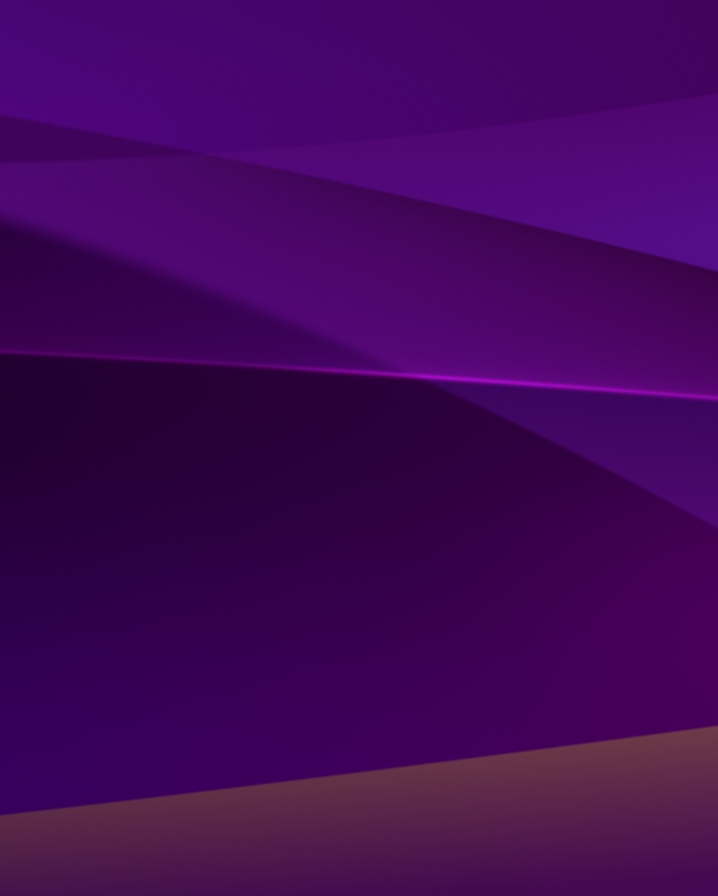
Reproduce this background procedurally as a WebGL 2 fragment shader.

```glsl
#version 300 es
precision highp float;

uniform vec2 u_resolution;
out vec4 fragColor;

// Depth below a gently bent edge; y is measured down from the top.
float below(vec2 p, float start, float slope, float bend) {
  return p.y - (start + slope * p.x + bend * p.x * p.x);
}

// Soft coverage of the side where d is positive.
float cover(float d, float softness) {
  float w = max(softness, 0.8 / u_resolution.y);
  return smoothstep(-w, w, d);
}

// Blend of four corner colours.
vec3 corners(vec3 topLeft, vec3 topRight, vec3 lowLeft, vec3 lowRight, vec2 q) {
  q = clamp(q, 0.0, 1.0);
  return mix(mix(topLeft, topRight, q.x), mix(lowLeft, lowRight, q.x), q.y);
}

void main() {
  vec2 p = gl_FragCoord.xy / u_resolution;
  p.y = 1.0 - p.y;

  float ribbonTop = below(p, 0.128, 0.145, 0.03);
  float sheet = below(p, 0.182, -0.02, -0.058);
  float ribbonLow = below(p, 0.243, 0.25, 0.097);
  float crease = below(p, 0.393, 0.04, 0.012);
  float floorEdge = below(p, 0.91, -0.092, -0.008);

  // Upper backdrop and the bright sheet rising to the right
  vec3 color = corners(vec3(0.28, 0.02, 0.45), vec3(0.26, 0.01, 0.36),
                       vec3(0.31, 0.02, 0.49), vec3(0.26, 0.01, 0.37), vec2(p.x, p.y / 0.13));
  vec3 sheetColor = corners(vec3(0.32, 0.03, 0.48), vec3(0.31, 0.02, 0.43),
                            vec3(0.33, 0.03, 0.50), vec3(0.33, 0.05, 0.53), vec2(p.x, sheet / 0.15));
  color = mix(color, sheetColor, cover(sheet, 0.002));

  // Broad ribbon, shaded under its upper edge
  vec3 ribbon = corners(vec3(0.30, 0.03, 0.44), vec3(0.25, 0.01, 0.30),
                        vec3(0.32, 0.03, 0.47), vec3(0.32, 0.02, 0.43),
                        vec2(p.x, ribbonTop / 0.16));
  ribbon *= 1.0 - 0.13 * exp(-max(ribbonTop, 0.0) / 0.03) * smoothstep(0.1, 0.5, p.x);
  ribbon = mix(vec3(0.25, 0.01, 0.36), ribbon, cover(sheet, 0.003));
  color = mix(color, ribbon, cover(ribbonTop, 0.0025));

  // Shadow fold on the left, blurred where it starts
  vec3 fold = corners(vec3(0.17, 0.0, 0.25), vec3(0.20, 0.01, 0.31),
                      vec3(0.22, 0.0, 0.30), vec3(0.24, 0.01, 0.36),
                      vec2(p.x / 0.55, (p.y - 0.26) / 0.14));
  float foldSoftness = mix(0.016, 0.003, smoothstep(0.25, 0.75, p.x));
  float foldCover = cover(ribbonLow, foldSoftness);
  color = mix(color, fold, foldCover);

  // Underside of the crease: violet wedge over the deep field
  vec3 wedge = mix(vec3(0.23, 0.02, 0.36), vec3(0.31, 0.03, 0.44),
                   clamp(crease / 0.14, 0.0, 1.0));
  vec3 deep = corners(vec3(0.13, 0.0, 0.19), vec3(0.20, 0.0, 0.26),
                      vec3(0.21, 0.0, 0.36), vec3(0.28, 0.0, 0.35),
                      vec2(p.x, smoothstep(0.44, 0.88, p.y)));
  deep += vec3(0.04, 0.0, 0.04) * smoothstep(0.55, 1.0, p.x) * smoothstep(0.48, 0.62, p.y)
        * (1.0 - smoothstep(0.65, 0.85, p.y));
  color = mix(color, mix(wedge, deep, foldCover), cover(crease, 0.002));

  // Magenta light along the crease
  float shine = 0.35 + 0.65 * smoothstep(0.3, 0.6, p.x) * (1.0 - 0.4 * smoothstep(0.65, 1.0, p.x));
  float line = exp(-pow(crease / 0.003, 2.0));
  float haze = exp(-abs(crease) / 0.014) * (1.0 - cover(crease, 0.003));
  color += shine * (line * vec3(0.30, 0.01, 0.29) + haze * vec3(0.09, 0.01, 0.10));

  // Warm floor fading down to plum
  vec3 warm = mix(vec3(0.36, 0.17, 0.27), vec3(0.43, 0.23, 0.28), p.x);
  vec3 plum = mix(vec3(0.26, 0.06, 0.30), vec3(0.27, 0.03, 0.32), p.x);
  float fade = clamp(floorEdge / mix(0.10, 0.17, p.x), 0.0, 1.0);
  color = mix(color, mix(warm, plum, fade), cover(floorEdge, 0.002));

  // Faint layered grain to keep the gradients from banding
  float grain = sin(p.x * 611.0 + 3.0 * sin(p.y * 433.0)) * sin(p.y * 727.0 + 2.0 * sin(p.x * 389.0));
  fragColor = vec4(color + 0.002 * grain, 1.0);
}
```
